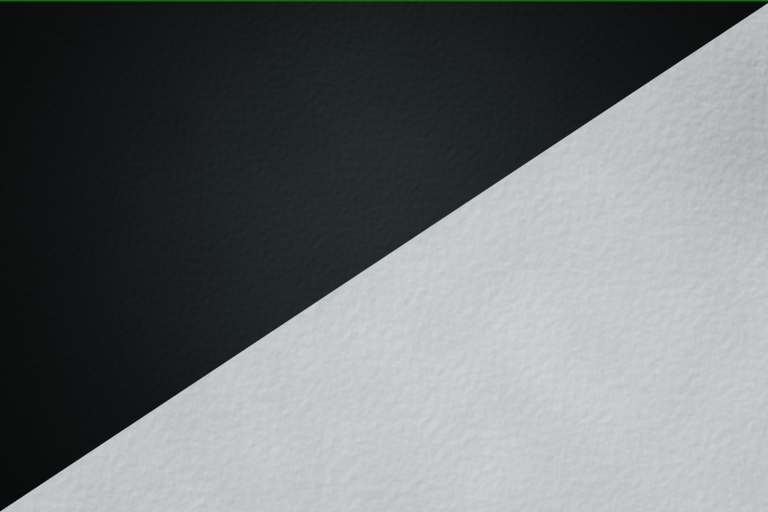
Give the GLSL for this background, as a Shadertoy shader.

```glsl
// Two plaster walls split by a rising diagonal: charcoal above, pale grey below.
// Gradient noise forms a height field, lit by comparing it with a shifted copy;
// broad glows and soft mottling shade each half, and a thin green strip tops it.

const vec3 CHARCOAL_TINT = vec3(0.89, 1.03, 1.06);
const vec3 PALE_TINT = vec3(0.982, 1.003, 1.015);
const vec3 STRIP_GREEN = vec3(0.0, 0.48, 0.02);
const vec2 LIGHT_STEP = vec2(-0.0035, 0.0045);

vec2 hashGradient(vec2 cell) {
    vec3 h = fract(cell.xyx * vec3(0.1031, 0.1030, 0.0973));
    h += dot(h, h.yzx + 33.33);
    return 2.0 * fract((h.xx + h.yz) * h.zy) - 1.0;
}

float gradientNoise(vec2 p) {
    vec2 cell = floor(p), f = fract(p);
    vec2 w = f * f * f * (f * (f * 6.0 - 15.0) + 10.0);
    vec2 right = vec2(1.0, 0.0), up = vec2(0.0, 1.0);
    float a = dot(hashGradient(cell), f);
    float b = dot(hashGradient(cell + right), f - right);
    float c = dot(hashGradient(cell + up), f - up);
    float d = dot(hashGradient(cell + 1.0), f - 1.0);
    return mix(mix(a, b, w.x), mix(c, d, w.x), w.y);
}

float fractalNoise(vec2 p) {
    float sum = 0.0, amplitude = 0.6;
    for (int i = 0; i < 3; i++) {
        sum += amplitude * gradientNoise(p);
        p = mat2(1.6, 1.2, -1.2, 1.6) * p + 17.3;
        amplitude *= 0.5;
    }
    return sum;
}

// Brightness of slopes turned towards the light
float relief(vec2 p, float scale) {
    return fractalNoise(p * scale) - fractalNoise((p + LIGHT_STEP) * scale);
}

// Soft elliptical spot
float glow(vec2 p, vec2 centre, vec2 radius) {
    vec2 q = (p - centre) / radius;
    return exp(-dot(q, q));
}

vec3 charcoalWall(vec2 p) {
    float shade = 0.035 + 0.132 * glow(p, vec2(0.74, 0.57), vec2(0.56, 0.55));
    // Slanted trowel marks near the top
    float scuff = glow(p, vec2(0.67, 0.86), vec2(0.09, 0.10));
    vec2 along = vec2(p.x - p.y, (p.x + p.y) * 2.2) * 0.7;
    float grain = relief(p, 85.0) + 1.2 * scuff * relief(along, 45.0);
    float mottle = fractalNoise(p * 5.0 + 3.0);
    return CHARCOAL_TINT * shade * (1.0 + 0.24 * grain + 0.14 * mottle);
}

vec3 paleWall(vec2 p) {
    float shade = 0.765 + 0.03 * glow(p, vec2(0.95, 0.30), vec2(0.50, 0.35));
    // Darker, rougher area by the upper right border
    float worn = glow(p, vec2(1.50, 0.76), vec2(0.20, 0.22));
    float grain = relief(p, 58.0) * (1.0 + 0.5 * worn);
    float mottle = fractalNoise(p * 7.0 + 8.0);
    return PALE_TINT * (shade - 0.07 * worn + 0.075 * grain + 0.035 * mottle);
}

void mainImage(out vec4 fragColor, in vec2 fragCoord) {
    vec2 uv = fragCoord / iResolution.xy;
    vec2 p = fragCoord / iResolution.y;
    float aspect = iResolution.x / iResolution.y;
    float pixel = 1.0 / iResolution.y;

    // Signed distance above the diagonal
    float slope = 0.993 / aspect;
    float edge = (p.y - 0.001 - slope * p.x) / sqrt(1.0 + slope * slope);
    float above = smoothstep(-0.75 * pixel, 0.75 * pixel, edge);
    vec3 colour = mix(paleWall(p), charcoalWall(p), above);

    // Narrow strip along the top border
    float strip = clamp((uv.y - 0.9972) / pixel + 0.5, 0.0, 1.0);
    colour = mix(colour, STRIP_GREEN, strip);
    fragColor = vec4(clamp(colour, 0.0, 1.0), 1.0);
}
```
